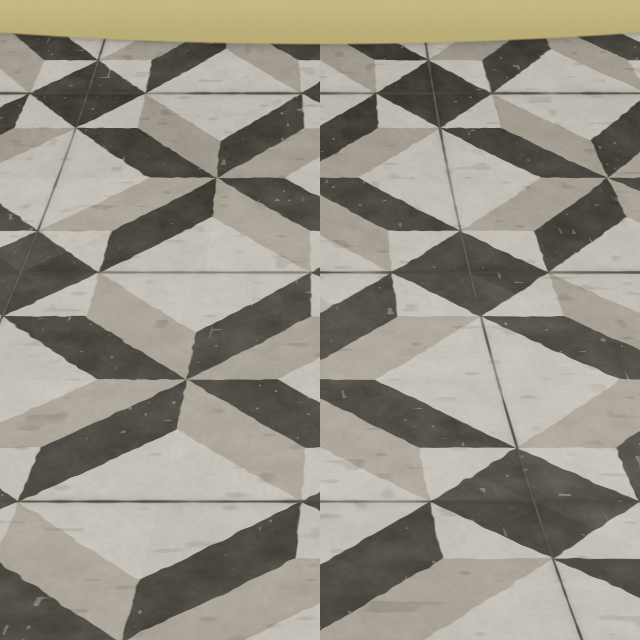
A Shadertoy shader for this pattern:

```glsl
// Worn cement floor tiles with eight-armed pinwheel stars, in two bent perspective panels below a yellow wall.

float hash(vec2 p) {
    vec3 q = fract(p.xyx * vec3(0.1031, 0.1030, 0.0973));
    q += dot(q, q.yzx + 33.33);
    return fract((q.x + q.y) * q.z);
}

float noise(vec2 p) {
    vec2 i = floor(p), f = fract(p);
    f = f * f * (3.0 - 2.0 * f);
    return mix(mix(hash(i), hash(i + vec2(1, 0)), f.x),
               mix(hash(i + vec2(0, 1)), hash(i + vec2(1, 1)), f.x), f.y);
}

float fbm(vec2 p) {
    float sum = 0.0, amp = 0.5;
    for (int i = 0; i < 4; i++) {
        sum += amp * noise(p);
        p = p * 2.03 + 17.3;
        amp *= 0.5;
    }
    return sum;
}

// Floor coordinates, one unit per tile; y is measured down from the top.
vec2 floorCoord(float x, float y, float halfWidth) {
    float centre = x < 0.5 ? 0.355 - 0.019 * y - 0.147 * y * y
                           : 0.6555 + 0.135 * y + 0.119 * y * y;
    float shift = x < 0.5 ? 0.5 : 8.0;
    return vec2((x - centre) / (2.0 * halfWidth) + shift,
                (y - 0.1458) / (0.2335 + 0.109 * y));
}

// Coverage of the parts of one tile: x = dark, y = grey, the rest is white.
vec2 starTile(vec2 c, float w) {
    vec2 a = abs(c);
    float m = max(a.x, a.y), k = min(a.x, a.y);
    float arm = max((m - k - 0.425) * 0.707, k - 0.575);
    float corner = (1.575 - m - k) * 0.707;
    float turn = sign(-c.x * c.y * (a.x - a.y)) * min(k, (m - k) * 0.707);
    float inArm = 1.0 - smoothstep(-w, w, arm);
    float isDark = smoothstep(-w, w, turn);
    float diamond = 1.0 - smoothstep(-w, w, corner);
    return vec2(max(inArm * isDark, diamond), inArm * (1.0 - isDark));
}

void mainImage(out vec4 fragColor, in vec2 fragCoord) {
    vec2 uv = fragCoord / iResolution.xy;
    float y = 1.0 - uv.y, pixel = 1.0 / iResolution.y;
    float halfWidth = 0.173 + 0.269 * y;
    float depth = 0.2335 + 0.109 * y;
    float halfHeight = 2.005 * depth * depth;

    vec2 p = floorCoord(uv.x, y, halfWidth);
    vec2 tile = floor(p), c = 2.0 * fract(p) - 1.0;
    c.y = -c.y;

    // Slightly ragged pigment edges
    vec2 ragged = c + 0.014 * (vec2(noise(p * 45.0), noise(p * 45.0 + 71.0)) - 0.5);
    vec2 parts = starTile(ragged, 1.2 * pixel / halfWidth);

    // Pigments with mottling, a tone per tile and per arm, darker far away
    float mottle = fbm(p * 16.0) - 0.47;
    float grain = noise(p * vec2(110, 85)) - 0.5;
    float sector = floor((atan(c.y, c.x) + 3.1416) / 0.7854);
    float tone = hash(tile * 9.0 + sector + 40.0) - 0.5;
    float far = 1.0 - smoothstep(0.05, 0.55, y);
    vec3 white = vec3(0.775, 0.755, 0.72) + 0.05 * mottle + 0.02 * tone - 0.025 * far;
    vec3 grey = vec3(0.67, 0.65, 0.60) + 0.06 * mottle + 0.03 * tone - 0.045 * far;
    vec3 dark = vec3(0.325, 0.315, 0.285) + 0.12 * mottle + 0.05 * tone - 0.06 * far;
    vec3 col = mix(mix(white, grey, parts.y), dark, parts.x);
    col += 0.022 * grain;

    // Pale chips on the dark pigment and faint stains on the pale ones
    float chip = smoothstep(0.90, 0.97, noise(p * vec2(52, 40) + 9.0));
    col += 0.18 * chip * parts.x;
    float stain = smoothstep(0.80, 0.95, noise(p * vec2(17, 38) + 31.0));
    col -= 0.06 * stain * (1.0 - parts.x);

    // Uneven grout lines with a soft dirty border
    vec2 joint = (1.0 - abs(c)) * vec2(halfWidth, halfHeight);
    joint += 0.0012 * (noise(p * 30.0 + 5.0) - 0.5);
    vec2 line = 1.0 - smoothstep(vec2(0.0017) - pixel, vec2(0.0017) + pixel, joint);
    vec2 dirt = exp(-joint * 260.0);
    float worn = mix(0.5, 1.0, smoothstep(0.25, 0.6, noise(p * vec2(7, 6) + 3.0)));
    col *= 1.0 - 0.14 * max(dirt.x, dirt.y) * worn;
    vec3 grout = mix(vec3(0.31, 0.29, 0.25), vec3(0.40, 0.38, 0.33), parts.x * line.x);
    col = mix(col, grout, 0.9 * worn * max(line.x, line.y));

    // Curved foot of the wall with a thin contact shadow
    float bow = 2.0 * uv.x - 1.0;
    float foot = 0.069 - 0.018 * bow * bow;
    col *= 1.0 - 0.2 * exp(-max(y - foot, 0.0) * 150.0);
    vec3 wall = vec3(0.775, 0.725, 0.505) - 0.05 * smoothstep(0.0, 0.06, y) + 0.008 * grain;
    col = mix(wall, col, smoothstep(foot - 1.5 * pixel, foot + 1.5 * pixel, y));

    fragColor = vec4(col, 1.0);
}
```
